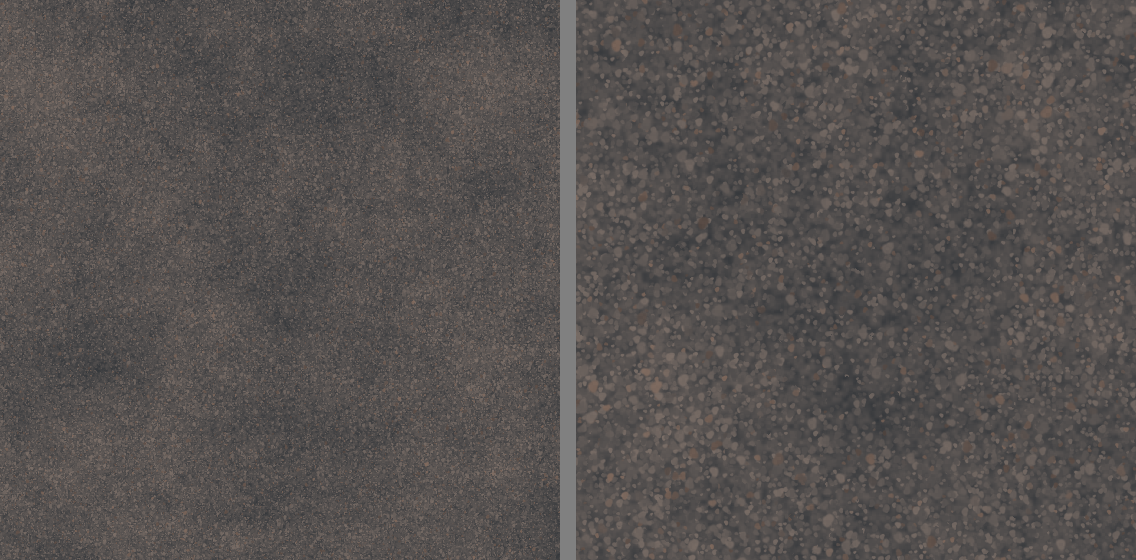
Left, the full canvas; right, a detail of the centre.
Reproduce this texture procedurally as a WebGL 1 fragment shader.

```glsl
precision highp float;
// Worn asphalt: a dark, finely mottled binder with three layers of small
// irregular stones scattered over jittered grids. Broad cloudy patches
// vary the brightness and the density of the stones; a few are rusty.
uniform vec2 u_resolution;

float hash(vec2 p) {
  vec3 q = fract(vec3(p.xyx) * 0.1031);
  q += dot(q, q.yzx + 33.33);
  return fract((q.x + q.y) * q.z);
}

vec2 hash2(vec2 p) {
  return vec2(hash(p + 17.3), hash(p + 71.9));
}

float noise(vec2 p) {
  vec2 i = floor(p);
  vec2 f = fract(p);
  f = f * f * (3.0 - 2.0 * f);
  return mix(mix(hash(i), hash(i + vec2(1.0, 0.0)), f.x),
             mix(hash(i + vec2(0.0, 1.0)), hash(i + vec2(1.0, 1.0)), f.x), f.y);
}

float fbm(vec2 p) {
  float sum = 0.0;
  float amplitude = 0.5;
  for (int i = 0; i < 5; i++) {
    sum += amplitude * noise(p);
    p = mat2(0.8, 0.6, -0.6, 0.8) * p * 2.1 + 13.7;
    amplitude *= 0.56;
  }
  return sum / 1.07;
}

// Lays one layer of stones over a surface of (tone, rust).
vec2 addStones(vec2 surface, vec2 uv, float scale, float coverage, float seed) {
  vec2 p = uv * scale + seed;
  vec2 cell = floor(p);
  for (int y = -1; y <= 1; y++) {
    for (int x = -1; x <= 1; x++) {
      vec2 id = cell + vec2(float(x), float(y));
      vec2 shape = hash2(id + seed);
      vec2 d = p - id - 0.15 - 0.7 * hash2(id + 5.1);

      // Stretched, lobed outline with a soft rim.
      float angle = atan(d.y, d.x + 0.0001);
      float lobes = 1.0 + 0.14 * sin(2.0 * angle + 6.28 * shape.x)
                        + 0.09 * sin(3.0 * angle + 6.28 * shape.y);
      float radius = mix(0.24, 0.48, shape.x) * lobes;
      float mask = 1.0 - smoothstep(radius - 0.13, radius + 0.13, length(d));
      mask *= step(hash(id + 41.7), coverage);

      float tone = mix(0.33, 1.0, shape.y * (0.5 + 0.5 * shape.y));
      float rust = smoothstep(0.87, 0.98, hash(id + 93.2));
      surface = mix(surface, vec2(tone, rust), mask * 0.93);
    }
  }
  return surface;
}

void main() {
  vec2 uv = gl_FragCoord.xy / u_resolution.y;

  // Cloudy wear, with faint streaks along both axes.
  float wear = fbm(uv * 6.0 + 3.0) - 0.5;
  wear += 0.5 * (fbm(uv * 27.0 + 40.0) - 0.5);
  wear += 0.12 * (noise(uv * vec2(45.0, 5.0)) + noise(uv * vec2(4.0, 38.0)) - 1.0);

  // Binder, then stones from fine to coarse.
  float mottle = 0.65 * noise(uv * 310.0) + 0.35 * noise(uv * 170.0 + 9.0);
  vec2 surface = vec2(mix(-0.04, 0.62, mottle), 0.0);
  surface = addStones(surface, uv, 300.0, 0.62 + 0.7 * wear, 3.0);
  surface = addStones(surface, uv, 205.0, 0.46 + 0.8 * wear, 57.0);
  surface = addStones(surface, uv, 138.0, 0.24 + 0.5 * wear, 119.0);

  float tone = surface.x + 0.42 * wear;
  tone += 0.10 * (hash(floor(uv * 512.0)) - 0.5);

  vec3 bluishDark = vec3(0.235, 0.240, 0.250);
  vec3 warmLight = vec3(0.460, 0.415, 0.390);
  vec3 color = mix(bluishDark, warmLight, clamp(tone, -0.15, 1.15));
  color += surface.y * vec3(0.035, -0.008, -0.032);
  gl_FragColor = vec4(color, 1.0);
}
```
